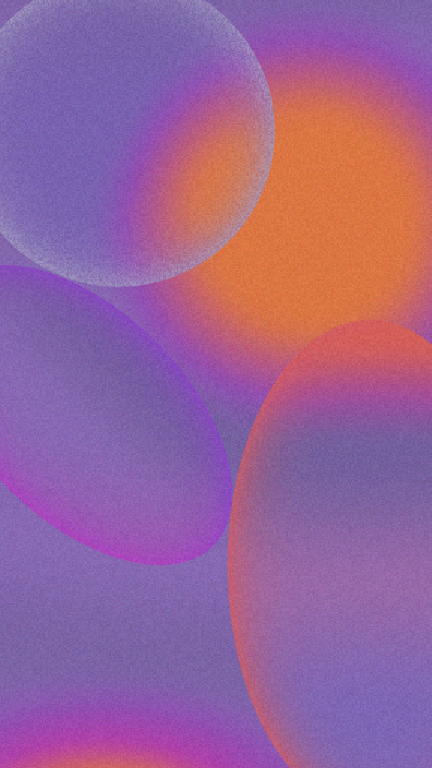
A Shadertoy shader for this background:

```glsl
// Grainy gradient backdrop: a warm disc of light behind a frosted sphere and two
// translucent ellipses, above a low magenta glow. Shapes are ellipse distances
// filled with soft ramps; the grain is hashed per cell of a canvas-wide grid.

const vec3 VIOLET = vec3(0.57, 0.30, 0.70);
const vec3 ROSE   = vec3(0.72, 0.35, 0.51);
const vec3 ORANGE = vec3(0.86, 0.46, 0.26);
const vec3 SLATE  = vec3(0.45, 0.375, 0.62);
const vec3 LILAC  = vec3(0.53, 0.41, 0.70);

float hash(vec2 cell) {
    vec3 q = fract(cell.xyx * 0.1031);
    q += dot(q, q.yzx + 33.33);
    return fract((q.x + q.y) * q.z);
}

// Approximate signed distance to an axis-aligned ellipse
float ellipse(vec2 p, vec2 radii) {
    float k = length(p / radii);
    return k * (k - 1.0) / max(length(p / (radii * radii)), 0.001);
}

// Base colour warming through violet and rose to orange as heat goes 0 to 1
vec3 warm(vec3 base, vec3 middle, float heat) {
    vec3 col = mix(base, VIOLET, smoothstep(0.0, 0.4, heat));
    col = mix(col, middle, smoothstep(0.25, 0.68, heat));
    return mix(col, ORANGE, smoothstep(0.55, 1.0, heat));
}

// Backdrop: drifting lilac bands, the warm disc and the low glow
vec3 backdrop(vec2 p) {
    float band = 0.5 + 0.5 * sin(p.y * 12.0 - 1.9 + 0.5 * sin(p.x * 3.0));
    vec3 col = mix(LILAC, SLATE, 0.6 * band);
    col = mix(col, SLATE, 0.7 * smoothstep(0.35, 0.0, length(p - vec2(0.56, 0.78))));
    float disc = length(p - vec2(0.715, 1.265));
    col = warm(col, ROSE, 1.0 - smoothstep(0.17, 0.57, disc));
    float low = length((p - vec2(0.24, -0.16)) / vec2(1.6, 1.0));
    return warm(col, vec3(0.70, 0.25, 0.66), 1.0 - smoothstep(0.06, 0.44, low));
}

// Frosted sphere: a cool body with warm light bent into its right side
vec3 sphere(vec2 p, float d, float speck) {
    vec3 body = mix(vec3(0.47, 0.385, 0.69), SLATE, 0.5 * smoothstep(1.5, 1.8, p.y));
    vec2 q = mat2(0.86, 0.50, -0.50, 0.86) * (p - vec2(0.535, 1.345));
    float heat = 1.0 - smoothstep(0.0, 0.36, length(q / vec2(0.95, 1.4)));
    vec3 col = warm(body, ROSE, heat);
    float frost = exp(d * 22.0);
    col = mix(col, vec3(0.55, 0.44, 0.75), 0.5 * frost);
    return mix(col, vec3(0.66, 0.65, 0.73), frost * (0.35 + 0.35 * speck));
}

// Tilted ellipse: slate upper side, rosy lower side, glowing violet rim
vec3 leaf(vec2 q, vec2 p, float d) {
    vec3 col = mix(LILAC, SLATE, smoothstep(-0.06, 0.18, q.y));
    col = mix(col, vec3(0.60, 0.36, 0.68), 0.75 * smoothstep(0.78, 0.48, p.y));
    vec3 rim = mix(vec3(0.69, 0.24, 0.76), vec3(0.55, 0.26, 0.78),
                   smoothstep(-0.15, 0.15, q.y));
    return mix(col, rim, 0.85 * exp(d * 21.0));
}

// Tall ellipse: red crown, slate shadow, mauve middle and bluish foot
vec3 egg(vec2 p, float d) {
    vec3 col = mix(vec3(0.49, 0.40, 0.71), vec3(0.59, 0.41, 0.66),
                   smoothstep(0.12, 0.44, p.y));
    col = mix(col, SLATE, smoothstep(0.42, 0.73, p.y));
    col = mix(col, vec3(0.62, 0.30, 0.62), smoothstep(0.74, 0.88, p.y));
    col = mix(col, vec3(0.83, 0.37, 0.34), smoothstep(0.83, 1.0, p.y));
    float side = 0.2 + 0.8 * smoothstep(0.95, 0.65, p.x);
    return mix(col, vec3(0.82, 0.36, 0.39), 0.85 * side * exp(d * 20.0));
}

void mainImage(out vec4 fragColor, in vec2 fragCoord) {
    vec2 p = fragCoord / iResolution.x;
    float edge = 1.0 / iResolution.x;
    vec2 cell = floor(p * 288.0);
    float speck = hash(cell);

    vec3 col = backdrop(p);

    // Tilted ellipse at the left
    vec2 q = p - vec2(0.190, 0.817);
    q = vec2(q.x - q.y, q.x + q.y) * 0.7071;
    float d = ellipse(q, vec2(0.428, 0.241));
    col = mix(col, leaf(q, p, min(d, 0.0)), smoothstep(edge, -edge, d));

    // Tall ellipse at the right
    d = ellipse(p - vec2(0.856, 0.470), vec2(0.329, 0.567));
    col = mix(col, egg(p, min(d, 0.0)), smoothstep(edge, -edge, d));

    // Sphere at the upper left
    d = length(p - vec2(0.275, 1.475)) - 0.361;
    col = mix(col, sphere(p, min(d, 0.0), speck), smoothstep(edge, -edge, d));

    // Film grain, mostly neutral with a slight colour shift
    vec3 tint = vec3(hash(cell + 17.0), hash(cell + 41.0), hash(cell + 73.0));
    col += 0.045 * (speck - 0.5) + 0.035 * (tint - 0.5);
    fragColor = vec4(clamp(col, 0.0, 1.0), 1.0);
}
```
